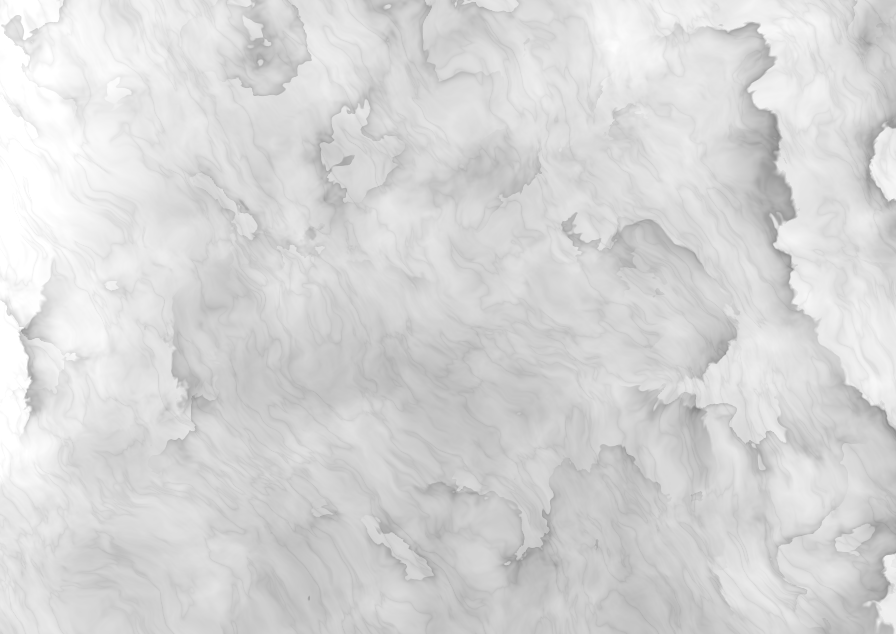
Write a Shadertoy shader that draws this texture.

```glsl
// Pale smoky marble: a broad grey dome fading to white at the left and top.
// Contours of a warped fractal field give crumbly creases, sharp on the outer
// side and fading inward; stretched noise adds fine slanting fibres.

#define DOME_CENTER vec2(0.72, 0.08)
#define INNER_TONE 0.805
#define OUTER_TONE 0.905
#define LEFT_GLOW 0.11
#define CREASE_DEPTH 0.33
#define SMALL_CREASE_DEPTH 0.20
#define MOTTLE 0.22
#define FIBRE_DEPTH 0.055
#define FIBRE_DIR vec2(0.55, -0.835)
#define WARP 0.22

float hash(vec2 p) {
    return fract(sin(dot(p, vec2(127.1, 311.7))) * 43758.5453);
}

float noise(vec2 p) {
    vec2 cell = floor(p), f = fract(p);
    f = f * f * (3.0 - 2.0 * f);
    float low = mix(hash(cell), hash(cell + vec2(1, 0)), f.x);
    float high = mix(hash(cell + vec2(0, 1)), hash(cell + vec2(1, 1)), f.x);
    return mix(low, high, f.y);
}

// Fractal noise, normalised to 0..1 and rotated between octaves
float fbm(vec2 p, int octaves) {
    const mat2 turn = mat2(0.8, 0.6, -0.6, 0.8);
    float sum = 0.0, total = 0.0, amp = 0.5;
    for (int i = 0; i < octaves; i++) {
        sum += amp * noise(p);
        total += amp;
        amp *= 0.54;
        p = turn * p * 2.03 + 17.3;
    }
    return sum / total;
}

// Dark just inside each whole-number contour, fading toward lower heights
float crease(float height, float falloff) {
    float inside = 1.0 - fract(height);
    float edge = clamp(fwidth(height), 0.04, 0.25);
    return exp(-inside * falloff) * smoothstep(0.0, edge, inside);
}

void mainImage(out vec4 fragColor, in vec2 fragCoord) {
    vec2 p = fragCoord / iResolution.y;

    // Turbulent displacement shared by all layers
    vec2 swirl = vec2(fbm(p * 3.1 + 4.7, 5), fbm(p * 3.1 + 31.9, 5)) - 0.5;
    vec2 w = p + WARP * swirl;
    float cloud = fbm(w * 2.6 + 9.2, 7);
    float detail = fbm(w * 8.0 + 52.4, 6);

    // Broad tone: grey dome, lighter surroundings, white left side
    float dome = length((p - DOME_CENTER) * vec2(1.0, 0.85));
    float tone = mix(INNER_TONE, OUTER_TONE,
                     smoothstep(0.25, 0.85, dome + 0.6 * (cloud - 0.5)));
    float ragged = 0.35 * (cloud - 0.5) + 0.15 * (detail - 0.5);
    tone += LEFT_GLOW * smoothstep(0.26, 0.02, p.x + ragged)
                      * smoothstep(0.20, 0.36, p.y + ragged);
    tone += MOTTLE * (detail - 0.5);

    // Patchy creases at two sizes
    float height = 3.0 * dome + 2.6 * cloud + 0.5 * detail;
    float fine = 2.5 * dome + 4.5 * fbm(w * 5.0 + 73.1, 6);
    float patches = smoothstep(0.40, 0.66, fbm(p * 3.6 + 21.5, 3));
    float finePatches = smoothstep(0.42, 0.70, fbm(p * 5.5 + 88.3, 3));
    tone -= CREASE_DEPTH * patches * crease(height, 6.0);
    tone -= SMALL_CREASE_DEPTH * finePatches * crease(fine, 6.0);
    tone -= 0.04 * pow(fract(height), 2.0) * patches;

    // Hair-thin fibres stretched along one slant and bent by the swirl
    vec2 across = vec2(-FIBRE_DIR.y, FIBRE_DIR.x);
    vec2 strand = vec2(dot(w, across) * 30.0, dot(w, FIBRE_DIR) * 10.0);
    float hair = pow(1.0 - abs(2.0 * fbm(strand, 4) - 1.0), 10.0);
    tone -= FIBRE_DEPTH * (hair - 0.25);
    tone += 0.05 * (fbm(strand * 2.3 + 40.0, 3) - 0.5);

    fragColor = vec4(vec3(clamp(tone, 0.0, 1.0)), 1.0);
}
```
